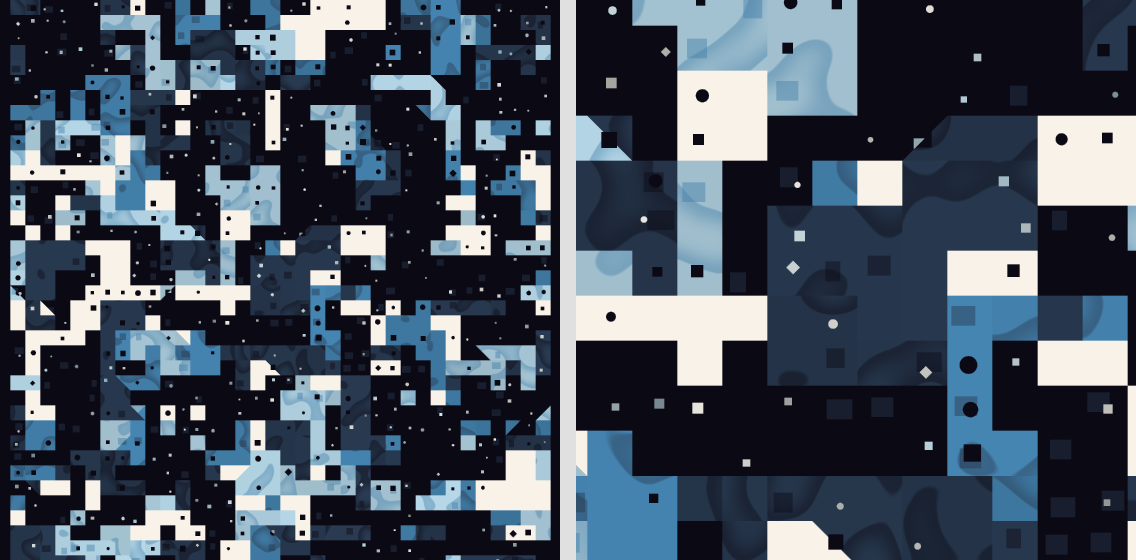
Left, the full canvas; right, a detail of the centre.
Reproduce this pattern procedurally as a Shadertoy shader.

```glsl
// Abstract mosaic of blocky bars and L-shapes in cream, blues and near-black.
// Layers of random polyominoes are painted over each other on a unit grid,
// then shaded with gradient noise and sprinkled with small square specks.

const vec3 INK   = vec3(0.045, 0.038, 0.080);
const vec3 NAVY  = vec3(0.150, 0.215, 0.300);
const vec3 BLUE  = vec3(0.255, 0.490, 0.655);
const vec3 ICE   = vec3(0.670, 0.795, 0.855);
const vec3 CREAM = vec3(0.975, 0.950, 0.910);

vec4 hash4(vec3 p) {
    vec4 q = fract((p.xyzx + 17.0) * vec4(0.1031, 0.1030, 0.0973, 0.1099));
    q += dot(q, q.wzxy + 33.33);
    return fract((q.xxyz + q.yzzw) * q.zywx);
}

float gradientDot(vec2 cell, vec2 f) {
    float angle = 6.2832 * hash4(vec3(cell, 91.0)).x;
    return dot(vec2(cos(angle), sin(angle)), f);
}

float gradientNoise(vec2 p) {
    vec2 i = floor(p), f = p - i;
    vec2 u = f * f * f * (f * (f * 6.0 - 15.0) + 10.0);
    vec2 e = vec2(1.0, 0.0);
    return mix(mix(gradientDot(i, f), gradientDot(i + e, f - e), u.x),
               mix(gradientDot(i + e.yx, f - e.yx), gradientDot(i + 1.0, f - 1.0), u.x), u.y);
}

vec3 palette(int tone) {
    return tone == 0 ? INK : tone == 1 ? NAVY : tone == 2 ? BLUE : tone == 3 ? ICE : CREAM;
}

int pickTone(float r) {
    return int(r > 0.42) + int(r > 0.59) + int(r > 0.74) + int(r > 0.885);
}

// Box from the origin to size, with its far corner optionally cut at 45 degrees
bool inBox(vec2 p, vec2 size, float cut) {
    return all(greaterThanEqual(p, vec2(0.0))) && all(lessThan(p, size))
        && p.x + p.y < size.x + size.y - cut;
}

vec3 mosaic(vec2 p) {
    int tone = 0;
    float tint = 0.5;

    // Overlapping L-shapes, one per 5 x 5 tile in each layer
    for (int layer = 0; layer < 11; layer++) {
        float k = float(layer);
        vec2 shifted = p + floor(5.0 * hash4(vec3(k, 3.0, 7.0)).xy);
        vec2 tile = floor(shifted / 5.0);
        vec2 q = shifted - tile * 5.0;
        vec4 a = hash4(vec3(tile, k * 3.0));
        vec4 b = hash4(vec3(tile, k * 3.0 + 1.0));
        vec4 c = hash4(vec3(tile, k * 3.0 + 2.0));
        q = mix(q, 5.0 - q, step(0.5, c.xy));
        q -= floor(a.xy * 3.0);
        vec2 reach = 2.0 + floor(b.xy * 4.0);
        vec2 thick = 1.0 + step(0.62, b.zw);
        float cut = c.z > 0.86 ? 1.0 : 0.0;
        if (inBox(q, vec2(reach.x, thick.x), cut) || inBox(q, vec2(thick.y, reach.y), cut)) {
            tone = pickTone(a.z);
            tint = a.w;
        }
    }

    // Slight tint per shape; patches with one crisp edge that fade out
    vec3 color = palette(tone);
    bool shaded = tone > 0 && tone < 4;
    if (shaded) {
        color *= mix(0.91, 1.07, tint);
        float n = gradientNoise(p * 0.55 + tint * 40.0);
        float patchMask = smoothstep(0.10, 0.13, n) * (1.0 - smoothstep(0.13, 0.50, n));
        color = mix(color, palette(tone - 1), 0.42 * patchMask);
    }

    // Small offset rectangles inside some units
    vec2 unit = floor(p), f = p - unit;
    vec4 g = hash4(vec3(unit, 61.0));
    if (g.x < 0.15 && tone < 4) {
        vec2 chip = abs(f - mix(vec2(0.3), vec2(0.7), g.yz));
        if (chip.x < 0.16 + 0.14 * g.w && chip.y < 0.22) {
            color = mix(color, palette(tone == 0 ? 1 : tone - 1), 0.45);
        }
    }

    // Specks: pale on dark units, dark on bright ones; squares, discs, diamonds
    vec4 s = hash4(vec3(unit, 73.0));
    vec4 t = hash4(vec3(unit, 79.0));
    if (s.x < 0.31) {
        bool pale = tone == 0 || (tone == 1 && t.x < 0.35);
        vec2 d = abs(f - 0.5 - (s.yz - 0.5) * (pale ? 0.5 : 0.12));
        float radius = pale ? mix(0.06, 0.125, s.w) : mix(0.10, 0.20, s.w);
        float dist = max(d.x, d.y);
        if (t.y > 0.70) dist = length(d);
        if (t.y > 0.95) dist = (d.x + d.y) * 0.75;
        if (dist < radius) color = pale ? mix(ICE, CREAM, t.z) * mix(0.65, 1.0, t.w) : INK;
    }

    // Narrow dark margins on the left and right
    return p.x < 0.0 || p.x > 36.0 ? INK : color;
}

void mainImage(out vec4 fragColor, in vec2 fragCoord) {
    // 3 x 3 samples per pixel smooth every edge
    vec3 sum = vec3(0.0);
    for (int k = 0; k < 9; k++) {
        vec2 jitter = (vec2(k % 3, k / 3) - 1.0) * 0.4;
        vec2 uv = (fragCoord + jitter) / iResolution.xy;
        sum += mosaic(uv * 37.3 - vec2(0.68, 0.3));
    }
    fragColor = vec4(sum / 9.0, 1.0);
}
```
